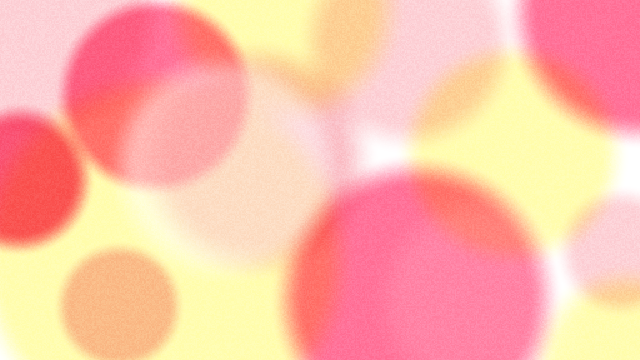
Give the GLSL for this background, as a Shadertoy shader.

```glsl
// Soft overlapping discs of translucent ink on white paper.
// Each ink multiplies what lies below it, so overlaps turn orange and red;
// two pale veils lighten parts of the result, then fine cellular grain is added.

// Discs hold centre, radius and edge softness, in canvas heights.
const vec4 YELLOW_DISCS[4] = vec4[4](
    vec4(0.451, 0.282, 0.491, 0.050),
    vec4(0.787, 0.977, 0.289, 0.060),
    vec4(1.424, 0.572, 0.282, 0.045),
    vec4(1.748, -0.019, 0.243, 0.050));
const vec4 PINK_DISCS[4] = vec4[4](
    vec4(0.051, 0.502, 0.181, 0.035),
    vec4(0.433, 0.734, 0.255, 0.030),
    vec4(1.157, 0.167, 0.359, 0.050),
    vec4(1.778, 0.965, 0.331, 0.050));
const vec4 BLUSH_DISCS[3] = vec4[3](
    vec4(0.116, 0.954, 0.301, 0.050),
    vec4(1.134, 0.884, 0.266, 0.050),
    vec4(1.725, 0.301, 0.153, 0.035));
const vec4 SALMON_DISCS[3] = vec4[3](
    vec4(0.713, 0.556, 0.282, 0.060),
    vec4(0.331, 0.148, 0.160, 0.025),
    vec4(0.051, 0.502, 0.181, 0.035));
const vec4 CENTRE_VEIL = vec4(0.625, 0.537, 0.289, 0.050);
const vec4 PINK_SHEEN = vec4(1.343, 0.167, 0.266, 0.060);

const vec3 PAPER = vec3(1.0);
const vec3 YELLOW = vec3(1.0, 0.99, 0.69);
const vec3 PINK = vec3(1.0, 0.45, 0.60);
const vec3 BLUSH = vec3(0.99, 0.82, 0.84);
const vec3 SALMON = vec3(0.98, 0.74, 0.77);

const float GRAIN_CELLS = 288.0;
const float GRAIN_STRENGTH = 0.3;

// Coverage of a blurred disc, from 0 outside to 1 inside.
float discMask(vec2 p, vec4 disc) {
    float edge = length(p - disc.xy) - disc.z;
    return 1.0 - smoothstep(-disc.w, disc.w, edge);
}

// Multiplies the colour by a disc of ink.
vec3 stain(vec3 color, vec2 p, vec4 disc, vec3 ink) {
    return color * mix(PAPER, ink, discMask(p, disc));
}

// Lightens the colour below a disc.
vec3 veil(vec3 color, vec2 p, vec4 disc, float opacity) {
    return mix(color, PAPER, opacity * discMask(p, disc));
}

// Random value from 0 to 1 for each grain cell.
float cellHash(vec2 cell) {
    vec3 q = fract(vec3(cell.xyx) * 0.1031);
    q += dot(q, q.yzx + 33.33);
    return fract((q.x + q.y) * q.z);
}

void mainImage(out vec4 fragColor, in vec2 fragCoord) {
    vec2 p = fragCoord / iResolution.y;
    vec3 color = PAPER;

    // Ink layers
    for (int i = 0; i < 4; i++) {
        color = stain(color, p, YELLOW_DISCS[i], YELLOW);
        color = stain(color, p, PINK_DISCS[i], PINK);
    }
    for (int i = 0; i < 3; i++) {
        color = stain(color, p, BLUSH_DISCS[i], BLUSH);
        color = stain(color, p, SALMON_DISCS[i], SALMON);
    }

    // Pale veils
    color = veil(color, p, CENTRE_VEIL, 0.5);
    color = veil(color, p, PINK_SHEEN, 0.12);

    // Grain, strongest where there is ink
    float grain = cellHash(floor(p * GRAIN_CELLS)) - 0.5;
    color += grain * GRAIN_STRENGTH * min(PAPER - color, vec3(0.2));

    fragColor = vec4(clamp(color, 0.0, 1.0), 1.0);
}
```
